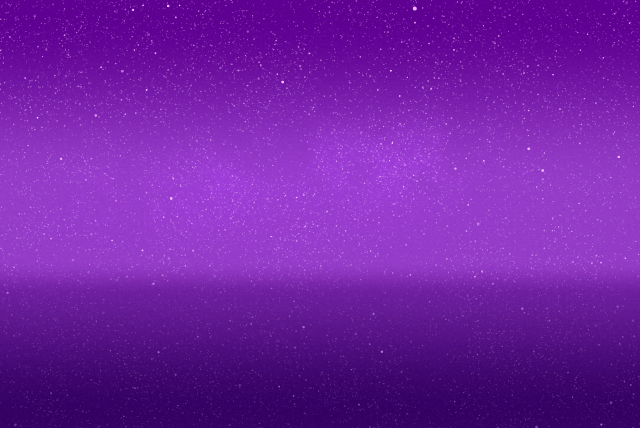
A Shadertoy shader for this background:

```glsl
// A violet night sky: a dark lower ground, a soft horizon and a luminous haze.
// Smooth vertical gradients form the sky, value noise forms the star clouds,
// and jittered grids of several sizes scatter the stars.
#define NIGHT   vec3(0.208, 0.004, 0.390)
#define DUSK    vec3(0.455, 0.135, 0.650)
#define HAZE    vec3(0.575, 0.232, 0.772)
#define ZENITH  vec3(0.370, 0.000, 0.570)
#define CLOUD   vec3(0.645, 0.245, 0.890)
#define STAR    vec3(0.920, 0.700, 1.000)
#define HORIZON 0.352
#define STAR_GAIN 1.15
#define GRAIN   0.022
#define BEACON  vec2(0.969, 0.980)

float hash(vec2 p) {
    return fract(sin(dot(p, vec2(127.1, 311.7))) * 43758.5453);
}

float noise(vec2 p) {
    vec2 cell = floor(p), f = fract(p);
    f = f * f * (3.0 - 2.0 * f);
    return mix(mix(hash(cell), hash(cell + vec2(1.0, 0.0)), f.x),
               mix(hash(cell + vec2(0.0, 1.0)), hash(cell + 1.0), f.x), f.y);
}

float fbm(vec2 p) {
    float sum = 0.0, weight = 0.5;
    for (int i = 0; i < 5; i++) {
        sum += weight * noise(p);
        p = mat2(0.8, 0.6, -0.6, 0.8) * p * 2.03 + 7.3;
        weight *= 0.5;
    }
    return sum;
}

// Soft elliptical patch, one at its centre.
float patchGlow(vec2 p, vec2 centre, vec2 size) {
    vec2 d = (p - centre) / size;
    return exp(-dot(d, d));
}

// Disc whose edge is softened over about one output pixel.
float disc(vec2 offset, float radius) {
    float pixel = 1.0 / iResolution.y;
    return 1.0 - smoothstep(radius - 0.6 * pixel, radius + 0.6 * pixel, length(offset));
}

// One jittered star per occupied grid cell; the grid is turned to hide its rows.
float starLayer(vec2 p, float cells, float chance, float radius, float seed) {
    vec2 q = mat2(0.83, 0.56, -0.56, 0.83) * p * cells;
    vec2 cell = floor(q);
    vec2 key = cell + seed;
    vec2 jitter = 0.2 + 0.6 * vec2(hash(key + 3.1), hash(key + 8.7));
    float present = step(hash(key), chance);
    float brightness = mix(0.22, 1.0, pow(hash(key + 5.3), 2.5));
    float size = radius * mix(0.65, 1.15, hash(key + 12.9));
    return present * brightness * disc((q - cell - jitter) / cells, size);
}

vec3 skyGradient(float y) {
    vec3 col = mix(NIGHT, DUSK, smoothstep(0.03, 0.39, y));
    col = mix(col, HAZE, smoothstep(HORIZON - 0.040, HORIZON + 0.040, y));
    return mix(col, ZENITH, smoothstep(0.56, 0.97, y));
}

void mainImage(out vec4 fragColor, in vec2 fragCoord) {
    vec2 p = fragCoord / iResolution.y;
    float x = fragCoord.x / iResolution.x;
    float aboveHorizon = smoothstep(HORIZON - 0.04, HORIZON + 0.04, p.y);
    vec3 col = skyGradient(p.y);

    // Broad central glow and the uneven star clouds.
    float centre = patchGlow(vec2(x, p.y), vec2(0.45, 0.52), vec2(0.42, 0.17));
    float clouds = patchGlow(p, vec2(0.90, 0.62), vec2(0.24, 0.09))
                 + 0.7 * patchGlow(p, vec2(0.53, 0.58), vec2(0.07, 0.07))
                 + 0.6 * patchGlow(p, vec2(0.34, 0.53), vec2(0.22, 0.08));
    float wisps = smoothstep(0.30, 0.68, fbm(p * 13.0));
    col = mix(col, CLOUD, aboveHorizon * (0.30 * centre + 0.42 * clouds * wisps));

    // Fine dust through to sparse bright stars, gathered by the wisps.
    float crowd = mix(0.6, 1.4, wisps);
    float cluster = clouds * wisps;
    float stars = 0.42 * starLayer(p, 200.0, 0.17 * crowd + 0.25 * cluster, 0.0017, 17.0)
                + 0.62 * starLayer(p, 110.0, 0.15 * crowd + 0.16 * cluster, 0.0017, 41.0)
                + 0.90 * starLayer(p, 50.0, 0.18 * crowd, 0.0019, 73.0)
                + 1.20 * starLayer(p, 16.0, 0.18, 0.0028, 109.0);
    stars *= STAR_GAIN * mix(0.45, 1.0, aboveHorizon);
    stars += disc(p - BEACON, 0.0046);
    col = mix(col, STAR, clamp(stars, 0.0, 1.0));

    // Faint grain fixed to a canvas-relative grid.
    col += (hash(floor(p * 342.0)) - 0.5) * GRAIN;
    fragColor = vec4(clamp(col, 0.0, 1.0), 1.0);
}
```
